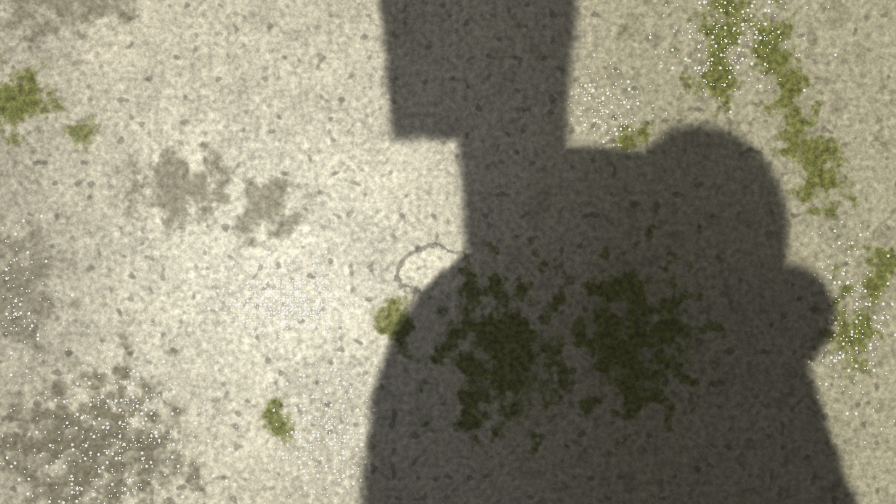
Write a WebGL 1 fragment shader that draws this texture.

```glsl
precision highp float;
// Sunlit sandy ground with algae, pebbles and wet glints, crossed by a broad soft shadow.

uniform vec2 u_resolution;

const vec3 SAND = vec3(0.775, 0.745, 0.65);
const vec3 PALE = vec3(0.89, 0.87, 0.78);
const vec3 DULL = vec3(0.69, 0.665, 0.555);
const vec3 SOIL = vec3(0.45, 0.425, 0.345);
const vec3 ALGAE = vec3(0.37, 0.39, 0.16);
const vec3 GLINT = vec3(0.97, 0.98, 0.97);
const float PENUMBRA = 0.016;
const float SHADE_HIGH = 0.44;
const float SHADE_LOW = 0.375;
const float GRAIN = 0.42;
const float MOTTLE = 0.36;

vec2 hash2(vec2 p) {
  vec3 q = fract(p.xyx * vec3(0.1031, 0.1030, 0.0973));
  q += dot(q, q.yzx + 33.33);
  return fract((q.xx + q.yz) * q.zy);
}

float corner(vec2 cell, vec2 offset) {
  return dot(hash2(cell) * 2.0 - 1.0, offset);
}

float gradientNoise(vec2 p) {
  vec2 i = floor(p), f = fract(p);
  vec2 u = f * f * f * (f * (f * 6.0 - 15.0) + 10.0);
  vec2 e = vec2(1.0, 0.0);
  return mix(mix(corner(i, f), corner(i + e, f - e), u.x),
             mix(corner(i + e.yx, f - e.yx), corner(i + e.xx, f - e.xx), u.x), u.y);
}

float fbm(vec2 p) {
  float sum = 0.0, amp = 0.6;
  for (int i = 0; i < 4; i++) {
    sum += amp * gradientNoise(p);
    p = mat2(1.6, 1.2, -1.2, 1.6) * p + 7.3;
    amp *= 0.55;
  }
  return sum;
}

float ellipse(vec2 p, vec2 c, vec2 r) {
  return (length((p - c) / r) - 1.0) * min(r.x, r.y);
}

float segment(vec2 p, vec2 a, vec2 b) {
  vec2 d = b - a;
  return length(p - a - d * clamp(dot(p - a, d) / dot(d, d), 0.0, 1.0));
}

float patchMask(vec2 p, vec2 c, vec2 r, float rough) {
  return 1.0 - smoothstep(0.35, 1.15, length((p - c) / r) + 1.8 * rough);
}

float halo(vec2 p, vec2 c, vec2 r) {
  vec2 q = (p - c) / r;
  return exp(-dot(q, q));
}

// Signed distance to the shadow outline: block, stem, shoulder and spreading base.
float shadowShape(vec2 p) {
  float fall = 1.0 - p.y;
  float block = max(max(0.752 + 0.095 * fall - p.x, p.x - 1.146 + 0.09 * fall), 0.722 - p.y);
  float stem = max(max(0.972 - 0.09 * p.y - p.x, p.x - 1.128), max(p.y - 0.8, 0.44 - p.y));
  float bridge = max(max(0.96 - p.x, p.x - 1.4), p.y - 0.71 + 0.06 * (p.x - 1.17));
  float shoulder = ellipse(p, vec2(1.389, 0.537), vec2(0.176, 0.215));
  float drop = max(0.537 - p.y, 0.0);
  float left = 0.713 + 0.22 * exp(-max(0.502 - p.y, 0.0) / 0.139);
  float right = 1.56 + 0.141 * pow(drop / 0.537, 1.6);
  float base = max(max(left - p.x, p.x - right), p.y - 0.52);
  float bulge = ellipse(p, vec2(1.5625, 0.375), vec2(0.093, 0.104));
  return min(min(min(block, stem), min(bridge, shoulder)), min(base, bulge));
}

// Scattered rounded pebbles: x is coverage, y is shading across the stone.
vec2 pebbles(vec2 p, float scale) {
  vec2 cell = floor(p * scale), rnd = hash2(cell + 5.0);
  vec2 q = fract(p * scale) - 0.5 - 0.25 * (rnd - 0.5);
  float d = length(q * vec2(1.0, 1.25 + 0.4 * rnd.x)) - 0.22 - 0.13 * rnd.y;
  return vec2(1.0 - smoothstep(-0.04, 0.05, d), dot(q, vec2(-0.5, 1.0)));
}

// Tiny bright flecks on a jittered grid.
float flecks(vec2 p, float scale, float density) {
  vec2 cell = floor(p * scale), rnd = hash2(cell + 41.0);
  float d = length(fract(p * scale) - 0.5 - 0.4 * (rnd - 0.5));
  return (1.0 - smoothstep(0.12, 0.46, d)) * step(1.0 - density, hash2(cell + 93.0).x);
}

void main() {
  vec2 p = gl_FragCoord.xy / u_resolution.y;
  float broad = fbm(p * 7.0), rough = fbm(p * 22.0 + 3.0), grain = fbm(p * 85.0 + 11.0);

  // Sand tone: pale glow on the left, duller on the right
  float glow = halo(p, vec2(0.55, 0.46), vec2(0.42, 0.4));
  vec3 col = mix(SAND, PALE, glow);
  col = mix(col, DULL, smoothstep(0.95, 1.3, p.x + 0.2 * broad));
  col *= 1.0 - 0.13 * halo(p, vec2(0.0, 0.4), vec2(0.2, 0.6));
  col *= 1.0 + MOTTLE * (0.5 * broad + 0.5 * rough) + GRAIN * grain;
  col *= 1.0 - 0.22 * smoothstep(0.22, 0.45, gradientNoise(p * 48.0));

  // Brown soil stains
  float soil = patchMask(p, vec2(0.35, 0.63), vec2(0.11, 0.09), rough);
  soil = max(soil, patchMask(p, vec2(0.53, 0.59), vec2(0.07, 0.08), rough));
  soil = max(soil, patchMask(p, vec2(0.12, 1.0), vec2(0.18, 0.07), rough));
  soil = max(soil, 0.8 * patchMask(p, vec2(0.03, 0.43), vec2(0.1, 0.12), rough));
  float heap = patchMask(p, vec2(0.18, 0.11), vec2(0.2, 0.16), rough);
  soil = max(0.55 * soil, 0.75 * heap);
  soil = max(soil, 0.45 * smoothstep(0.0, 0.35, rough + 0.5 * broad) * smoothstep(0.7, 1.2, p.x));
  col = mix(col, SOIL * (1.0 + GRAIN * grain), soil);

  // Algae: a ragged belt on the right, tufts elsewhere, a dark mat in the base
  float belt = min(segment(p, vec2(1.45, 0.98), vec2(1.41, 0.84)),
                   segment(p, vec2(1.52, 0.93), vec2(1.63, 0.64)));
  belt = min(belt, segment(p, vec2(1.76, 0.48), vec2(1.69, 0.32)));
  float algae = 1.0 - smoothstep(0.005, 0.06, belt + 0.16 * rough + 0.06 * broad);
  algae = max(algae, patchMask(p, vec2(0.03, 0.8), vec2(0.08, 0.07), rough));
  algae = max(algae, patchMask(p, vec2(0.785, 0.37), vec2(0.045, 0.05), rough));
  algae = max(algae, patchMask(p, vec2(0.55, 0.165), vec2(0.04, 0.04), rough));
  algae = max(algae, patchMask(p, vec2(1.255, 0.72), vec2(0.04, 0.035), rough));
  algae = max(algae, 0.8 * patchMask(p, vec2(0.165, 0.74), vec2(0.035, 0.035), rough));
  float mat = patchMask(p, vec2(1.0, 0.3), vec2(0.13, 0.17), 1.3 * rough);
  mat = max(mat, patchMask(p, vec2(1.26, 0.32), vec2(0.13, 0.16), 1.4 * rough));
  algae = max(algae, mat);
  col = mix(col, ALGAE * (1.0 + 0.9 * grain), 0.72 * algae);

  // Pebble heap and one half-buried stone with a cracked rim
  vec2 stones = pebbles(p + 0.012 * rough, 17.0);
  col = mix(col, SAND * (0.82 + 0.6 * stones.y + 0.3 * grain), 0.7 * stones.x * heap);
  float stone = ellipse(p + 0.03 * rough, vec2(0.86, 0.46), vec2(0.068, 0.05));
  col *= 1.0 + 0.07 * (1.0 - smoothstep(-0.01, 0.0, stone));
  float rim = (1.0 - smoothstep(0.001, 0.006, abs(stone))) * smoothstep(-0.03, 0.03, p.y - p.x + 0.41);
  col *= 1.0 - 0.28 * rim;

  // Cast shadow
  float edge = shadowShape(p) + 0.012 * rough + 0.008 * broad;
  float shadow = 1.0 - smoothstep(-PENUMBRA, PENUMBRA, edge);
  float shade = mix(SHADE_LOW, SHADE_HIGH, smoothstep(0.3, 0.8, p.y));
  col *= mix(vec3(1.0), shade * vec3(0.99, 1.0, 1.03), shadow);

  // Wet glints
  float wet = halo(p, vec2(0.57, 0.4), vec2(0.1, 0.05));
  wet = max(wet, 0.4 * halo(p, vec2(0.66, 0.14), vec2(0.09, 0.1)));
  wet = max(wet, 0.35 * halo(p, vec2(1.2, 0.79), vec2(0.07, 0.06)));
  wet = max(wet, 0.3 * halo(p, vec2(1.45, 0.93), vec2(0.09, 0.09)));
  wet = max(wet, 0.25 * halo(p, vec2(1.69, 0.36), vec2(0.07, 0.12)));
  wet = max(wet, 0.25 * halo(p, vec2(0.22, 0.12), vec2(0.14, 0.13)));
  wet = max(wet, 0.2 * halo(p, vec2(0.03, 0.4), vec2(0.05, 0.1)));
  float sparkle = max(flecks(p, 115.0, 0.55 * wet), flecks(p + 0.37, 190.0, 0.6 * wet));
  col = mix(col, GLINT, sparkle * (1.0 - shadow) * 0.85);

  gl_FragColor = vec4(clamp(col, 0.0, 1.0), 1.0);
}
```
